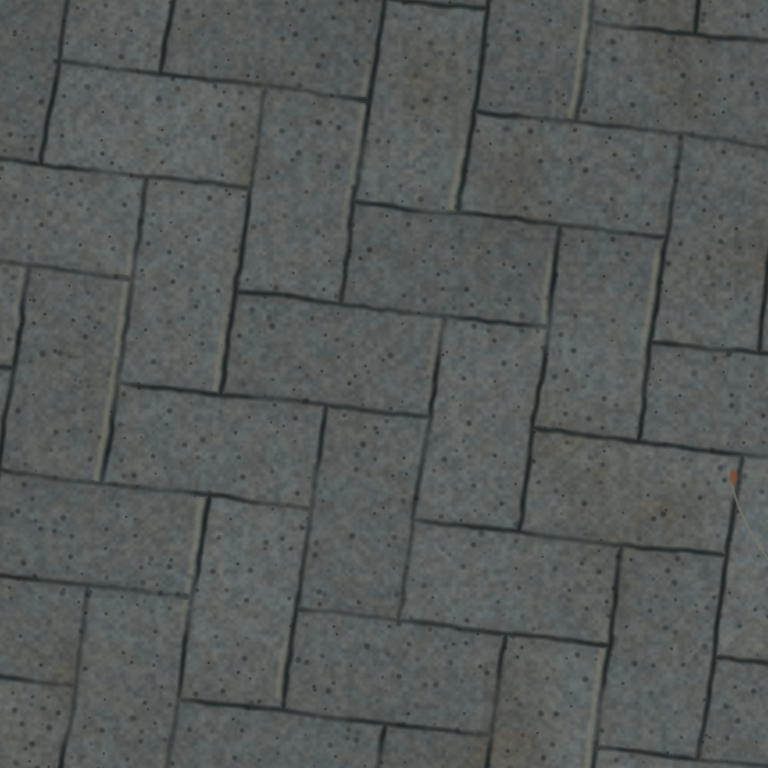
A Shadertoy shader for this texture:

```glsl
// Weathered grey concrete pavers in a slightly turned herringbone bond.

#define ORIGIN vec2(0.462, 0.738)     // top left corner of one flat paver
#define STEP_A vec2(0.1354, -0.0159)  // one paver width along the row
#define STEP_B vec2(-0.0189, -0.1329) // one paver width down the column
#define JOINT 0.047                   // soft half width of a joint, in paver widths
#define WOBBLE 0.022                  // raggedness of the paver edges
#define GRAIN 0.15                    // contrast of the fine aggregate
#define PITS 48.0                     // pit cells across the canvas
#define STONE vec3(0.349, 0.371, 0.367)
#define JOINT_COLOR vec3(0.115, 0.145, 0.142)
#define RIM_COLOR vec3(0.49, 0.49, 0.42)
#define STAIN_COLOR vec3(0.335, 0.315, 0.275)

float hash(vec2 p) {
    return fract(sin(dot(p, vec2(127.1, 311.7))) * 43758.5453);
}

float noise(vec2 p) {
    vec2 i = floor(p), f = fract(p);
    f = f * f * (3.0 - 2.0 * f);
    return mix(mix(hash(i), hash(i + vec2(1, 0)), f.x),
               mix(hash(i + vec2(0, 1)), hash(i + vec2(1, 1)), f.x), f.y);
}

// Herringbone: position inside the paver, its size and its id cell.
void herringbone(vec2 q, out vec2 local, out vec2 size, out vec2 id) {
    vec2 cell = floor(q);
    float k = mod(cell.x + cell.y, 4.0);
    bool flat_paver = k < 1.5;
    size = flat_paver ? vec2(2, 1) : vec2(1, 2);
    id = cell;
    if (flat_paver) id.x -= k;
    else id.y -= k - 2.0;
    local = q - id;
}

// Scattered dark pits with random place, radius and depth.
float pits(vec2 uv) {
    vec2 p = uv * PITS, cell = floor(p);
    float dark = 0.0;
    for (int y = -1; y <= 1; y++)
    for (int x = -1; x <= 1; x++) {
        vec2 c = cell + vec2(x, y);
        vec2 center = c + vec2(hash(c + 3.1), hash(c + 17.7));
        float radius = mix(0.1, 0.26, hash(c + 41.3));
        float depth = smoothstep(0.25, 1.0, hash(c + 59.9));
        dark = max(dark, depth * (1.0 - smoothstep(0.2, 1.2, length(p - center) / radius)));
    }
    return dark;
}

// A small dry leaf with a thin curved straw.
vec3 addDebris(vec3 color, vec2 uv) {
    float t = (0.39 - uv.y) / 0.118;
    float curve = abs(uv.x - 0.948 - 0.02 * t - 0.032 * t * t);
    float straw = (1.0 - smoothstep(0.0005, 0.003, curve)) * step(0.0, t);
    color = mix(color, vec3(0.46, 0.45, 0.39), 0.7 * straw);
    vec2 leaf = (uv - vec2(0.955, 0.379)) / vec2(0.007, 0.013);
    return mix(color, vec3(0.48, 0.29, 0.19), 0.8 * (1.0 - smoothstep(0.4, 1.1, length(leaf))));
}

void mainImage(out vec4 fragColor, in vec2 fragCoord) {
    vec2 uv = fragCoord / iResolution.y;

    // Lattice coordinates with ragged edges
    vec2 q = inverse(mat2(STEP_A, STEP_B)) * (uv - ORIGIN);
    vec2 ragged = vec2(noise(uv * 55.0), noise(uv * 55.0 + 31.0)) - 0.5;
    vec2 drift = vec2(noise(uv * 11.0 + 7.0), noise(uv * 11.0 + 73.0)) - 0.5;
    vec2 local, size, id;
    herringbone(q + WOBBLE * (ragged + 2.0 * drift), local, size, id);
    vec2 edge = min(local, size - local);

    // Paver tone, broad shading and warm stains
    float tone = 1.0 + 0.09 * (hash(id) - 0.5) + 0.12 * (noise(uv * 4.0 + 5.0) - 0.5);
    vec3 color = STONE * tone;
    float stain = smoothstep(0.45, 0.95, noise(uv * 9.0 + 20.0)) * hash(id + 9.0);
    color = mix(color, STAIN_COLOR, 0.6 * stain);

    // Fine aggregate, faint colour mottling and pits
    float grain = 0.6 * noise(uv * 125.0) + 0.4 * noise(uv * 215.0 + 11.0) - 0.5;
    color *= 1.0 + GRAIN * 2.0 * grain;
    color += 0.022 * (noise(uv * 70.0 + 90.0) - 0.5) * vec3(1.0, 0.0, -1.0);
    color *= 1.0 - 0.36 * pits(uv);

    // Pale worn rim along parts of the right edges
    float rim = exp(-pow((size.x - local.x - 0.065) / 0.028, 2.0));
    rim *= smoothstep(0.5, 0.85, noise(uv * 8.0 + 50.0)) * step(0.03, edge.y);
    color = mix(color, RIM_COLOR, 0.6 * rim);

    // Joints, filled up unevenly; upright ones are a little deeper
    vec2 gap = 1.0 - smoothstep(vec2(0.0), vec2(JOINT), edge);
    float fill = smoothstep(0.1, 0.65, noise(uv * 14.0 + 130.0));
    float joint = max(gap.x, 0.88 * gap.y) * mix(0.4, 1.0, fill);
    joint *= 0.8 + 0.2 * noise(uv * 90.0 + 60.0);
    color = mix(color, JOINT_COLOR, joint);

    // Soft grime beside the joints
    color *= 1.0 - 0.07 * exp(-min(edge.x, edge.y) / 0.06);

    fragColor = vec4(addDebris(color, uv), 1.0);
}
```
